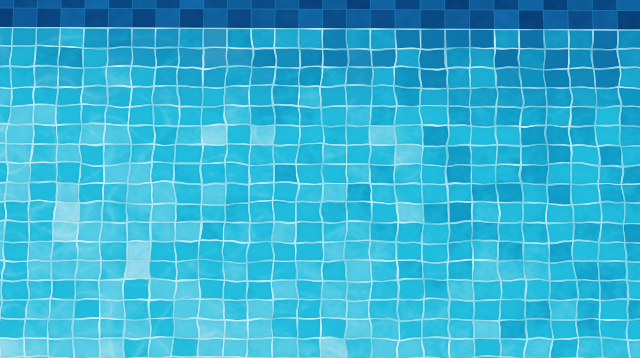
Give the GLSL for this texture, as a WebGL 1 fragment shader.

```glsl
precision highp float;
// Pool floor of small aqua tiles with pale, rippling grout under a dark blue
// waterline border. The grid fans out slightly downward, gradient noise bends
// it like water, and hashes vary each tile.

uniform vec2 u_resolution;

vec2 hash2(vec2 p) {
  vec3 q = fract(p.xyx * vec3(0.1031, 0.1030, 0.0973));
  q += dot(q, q.yzx + 33.33);
  return fract((q.xx + q.yz) * q.zy);
}

float corner(vec2 cell, vec2 offset) {
  float angle = 6.2832 * hash2(cell).x;
  return dot(vec2(cos(angle), sin(angle)), offset);
}

float gradientNoise(vec2 p) {
  vec2 i = floor(p), f = fract(p);
  vec2 s = f * f * f * (f * (f * 6.0 - 15.0) + 10.0);
  vec2 e = vec2(1.0, 0.0);
  float low = mix(corner(i, f), corner(i + e, f - e), s.x);
  float high = mix(corner(i + e.yx, f - e.yx), corner(i + 1.0, f - 1.0), s.x);
  return 1.4 * mix(low, high, s.y);
}

float stroke(float dist, float halfWidth, float pixel) {
  return 1.0 - smoothstep(halfWidth - 0.5 * pixel, halfWidth + 0.6 * pixel, dist);
}

// Column and row position; rows below zero belong to the border
vec2 tileGrid(vec2 p, vec2 uv) {
  float depth = 1.0 - uv.y;
  float row = p.y - 1.41 - 0.14 * uv.x * uv.y;
  float x = p.x - 17.82;
  float spacing = mix(1.222, 1.276, depth);
  spacing *= 1.0 + 0.035 * smoothstep(0.0, 4.0, x);
  vec2 ripple = 0.13 * vec2(gradientNoise(p * 0.5), gradientNoise(p * 0.5 + 19.3));
  ripple += 0.055 * vec2(gradientNoise(p * 1.4 + 7.1), gradientNoise(p * 1.4 + 41.7));
  ripple *= smoothstep(-0.1, 1.6, row);
  return vec2(x / spacing, row) + ripple;
}

vec3 aquaRamp(float tone) {
  vec3 c = mix(vec3(0.06, 0.61, 0.78), vec3(0.13, 0.74, 0.87), smoothstep(0.0, 0.4, tone));
  c = mix(c, vec3(0.33, 0.80, 0.90), smoothstep(0.45, 0.8, tone));
  return mix(c, vec3(0.60, 0.87, 0.93), smoothstep(0.8, 1.25, tone));
}

vec3 poolTile(vec2 cell, vec2 p, vec2 uv) {
  vec2 rnd = hash2(cell + 71.0);
  float tone = 0.42 + 0.5 * (rnd.x - 0.5);
  tone += 0.4 * (0.5 - uv.y) - 0.4 * (uv.x - 0.5);
  tone += 0.35 * step(0.94, rnd.y);

  // Water mottling and drifting light
  tone += 0.16 * gradientNoise(p * 0.24 + 5.0);
  tone += 0.10 * gradientNoise(p * 1.3) + 0.07 * gradientNoise(p * vec2(3.1, 4.3));
  float wisp = pow(1.0 - abs(gradientNoise(p * vec2(0.35, 0.5) + 63.0)), 14.0);
  tone += 0.22 * wisp * (1.0 - uv.x);
  vec3 color = aquaRamp(tone);

  // Deeper tiles gather below the border, mostly on the right
  float shade = smoothstep(4.5, 0.0, cell.y) * (0.3 + 0.8 * uv.x);
  shade *= 0.35 + 0.65 * step(0.5, rnd.y);
  return mix(color, vec3(0.05, 0.43, 0.65), clamp(shade, 0.0, 0.9));
}

vec3 borderTile(vec2 cell, vec2 p) {
  float checker = mod(cell.x + cell.y, 2.0);
  float tone = 0.6 * checker + 0.4 * hash2(cell + 31.0).x;
  tone += 0.12 * gradientNoise(p * 1.7);
  return mix(vec3(0.03, 0.24, 0.46), vec3(0.07, 0.41, 0.66), tone);
}

void main() {
  vec2 uv = gl_FragCoord.xy / u_resolution;
  float rowsTall = 18.42;
  float pixel = rowsTall / u_resolution.y;
  vec2 p = vec2(gl_FragCoord.x, u_resolution.y - gl_FragCoord.y) * pixel;

  vec2 grid = tileGrid(p, uv);
  vec2 cell = floor(grid);
  vec2 dist = abs(fract(grid + 0.5) - 0.5) * vec2(1.25, 1.0);
  float nearest = min(dist.x, dist.y);

  // Pool tiles with soft shading at their edges
  vec3 pool = poolTile(cell, p, uv);
  pool *= 1.0 - 0.08 * exp(-nearest * 12.0);

  // Pale grout, broken up by the water
  float flow = gradientNoise(p * 0.7 + 12.0);
  float halfWidth = 0.043 + 0.014 * gradientNoise(p * 1.1 + 25.0);
  float grout = max(stroke(dist.x, halfWidth, pixel), stroke(dist.y, halfWidth, pixel));
  float strength = clamp(0.82 + 0.35 * flow - 0.12 * uv.x, 0.35, 0.95);
  vec3 groutColor = mix(vec3(0.64, 0.89, 0.95), vec3(0.82, 0.96, 0.98), 0.5 + 0.5 * flow);
  pool = mix(pool, groutColor, grout * strength);

  // Border with thin, faint joints
  vec3 border = borderTile(cell, p);
  border = mix(border, vec3(0.12, 0.48, 0.72), 0.6 * stroke(nearest, 0.025, pixel));

  float below = smoothstep(-0.5 * pixel, 0.5 * pixel, grid.y + 0.03);
  gl_FragColor = vec4(mix(border, pool, below), 1.0);
}
```
